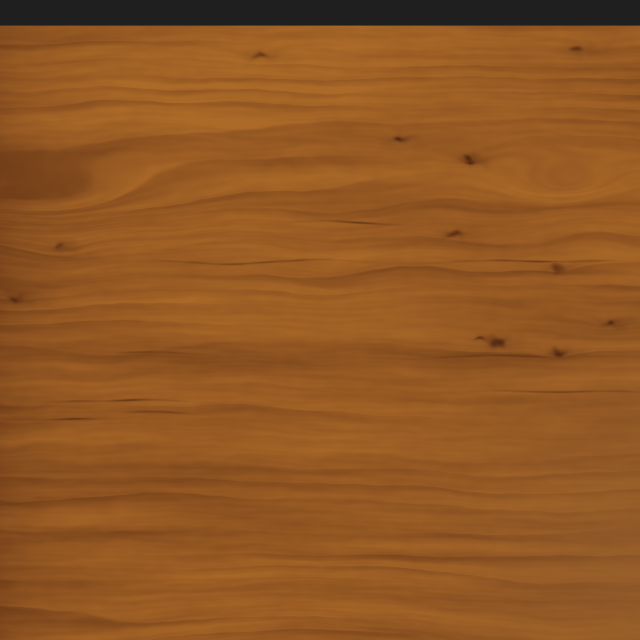
Write a WebGL 1 fragment shader that draws this texture.

```glsl
precision highp float;
// Varnished cherry wood below a dark strip along the top edge.
// Gradient noise is sampled along a warped grain height, so that growth
// rings, fibres, knots and eye-shaped figures all follow the same flow.
uniform vec2 u_resolution;

const vec3 STRIP_COLOR = vec3(0.12);
const vec3 DARK_WOOD = vec3(0.475, 0.265, 0.105);
const vec3 MID_WOOD = vec3(0.597, 0.355, 0.138);
const vec3 LIGHT_WOOD = vec3(0.67, 0.415, 0.155);
const vec3 KNOT_COLOR = vec3(0.29, 0.13, 0.06);
const vec3 HAZE_COLOR = vec3(0.55, 0.35, 0.18);
const float STRIP_EDGE = 0.96;

float hash(float n) {
  return fract(sin(n * 91.345) * 4375.85);
}

vec2 gradientAt(vec2 cell) {
  float n = fract(sin(dot(cell, vec2(127.1, 311.7))) * 43758.5);
  float angle = 6.28318 * n;
  return vec2(cos(angle), sin(angle));
}

// Gradient noise, roughly -1 to 1
float noise(vec2 p) {
  vec2 i = floor(p), f = fract(p);
  vec2 u = f * f * f * (f * (f * 6.0 - 15.0) + 10.0);
  vec2 e = vec2(1.0, 0.0);
  float low = mix(dot(gradientAt(i), f), dot(gradientAt(i + e), f - e), u.x);
  float high = mix(dot(gradientAt(i + e.yx), f - e.yx),
                   dot(gradientAt(i + e.xx), f - e.xx), u.x);
  return 1.4 * mix(low, high, u.y);
}

// Soft elliptical bump
float bump(vec2 p, vec2 center, vec2 radius) {
  vec2 d = (p - center) / radius;
  return exp(-dot(d, d));
}

vec2 knotCenter(float id) {
  return vec2(hash(id + 3.1), mix(0.42, 0.95, hash(id + 17.7)));
}

// Height across the grain after bending by figures, knots and wobble
float grainHeight(vec2 p) {
  float figured = bump(vec2(0.0, p.y), vec2(0.0, 0.64), vec2(1.0, 0.14));
  float h = p.y + 0.014 * noise(p * vec2(1.8, 3.0) + 5.0);
  h += 0.034 * figured * noise(p * vec2(4.2, 5.0) + 11.0);
  h += 0.004 * noise(p * vec2(9.0, 14.0)) + 0.0014 * noise(p * vec2(28.0, 40.0));
  h += 0.058 * bump(p, vec2(0.885, 0.71), vec2(0.085, 0.035));
  h += 0.070 * bump(p, vec2(-0.02, 0.69), vec2(0.24, 0.052));
  h -= 0.040 * bump(p, vec2(0.5, -0.03), vec2(0.24, 0.12));
  for (int i = 0; i < 13; i++) {
    h += 0.006 * bump(p, knotCenter(float(i)), vec2(0.035, 0.014));
  }
  return h;
}

// Late-wood lines: a slow darkening that ends in a crisp edge
float growthRings(float x, float h) {
  float phase = h * 27.0 + 1.5 * noise(vec2(x * 0.5, h * 8.0))
              + 0.4 * noise(vec2(x * 3.0, h * 20.0));
  float s = fract(phase);
  float line = smoothstep(0.35, 0.92, s) * (1.0 - smoothstep(0.92, 1.0, s));
  return line * smoothstep(-0.35, 0.45, noise(vec2(x * 1.6, h * 11.0) + 31.0));
}

// Small dark knots with a smeared halo
float knots(vec2 p) {
  float amount = 0.0;
  vec2 q = p + 0.006 * vec2(noise(p * 55.0), noise(p * 55.0 + 9.0));
  for (int i = 0; i < 13; i++) {
    float id = float(i);
    vec2 c = knotCenter(id);
    float size = mix(0.6, 1.2, hash(id + 41.0));
    float core = bump(q, c, size * vec2(0.009, 0.0045));
    float halo = bump(q, c + vec2(0.008, 0.0), size * vec2(0.030, 0.009));
    amount += mix(0.4, 0.8, hash(id + 8.0)) * core + 0.22 * halo;
  }
  return min(amount, 0.85);
}

// Thin broken dark seams that run with the grain
float seams(vec2 p) {
  float amount = 0.0;
  float y = p.y + 0.006 * noise(vec2(p.x * 7.0, 2.0));
  for (int i = 0; i < 9; i++) {
    float id = float(i);
    vec2 c = vec2(hash(id + 60.0), mix(0.15, 0.7, hash(id + 75.0)));
    float halfLength = mix(0.04, 0.13, hash(id + 83.0));
    amount += bump(vec2(p.x, y), c, vec2(halfLength, 0.0018));
  }
  return min(amount, 1.0) * (0.4 + 0.35 * noise(p * vec2(22.0, 5.0)));
}

vec3 woodColor(vec2 p) {
  float h = grainHeight(p);
  float tone = 0.64 + 0.16 * noise(p * vec2(2.0, 4.0) + 20.0);
  tone += 0.26 * noise(vec2(p.x * 1.4, h * 24.0));
  tone += 0.17 * noise(vec2(p.x * 4.0, h * 62.0));
  tone += 0.13 * noise(vec2(p.x * 12.0, h * 150.0));
  tone += 0.05 * noise(p * vec2(45.0, 70.0));
  tone -= 0.34 * growthRings(p.x, h);
  tone += 0.12 * smoothstep(0.6, 0.95, p.y) - 0.45 * exp(-p.x * 13.0);
  vec3 color = mix(DARK_WOOD, MID_WOOD, clamp(tone / 0.6, -0.2, 1.0));
  color = mix(color, LIGHT_WOOD, clamp((tone - 0.6) / 0.4, 0.0, 1.0));
  color = mix(color, HAZE_COLOR, 0.5 * bump(p, vec2(1.05, 0.12), vec2(0.3, 0.28)));
  return mix(color, KNOT_COLOR, max(knots(p), seams(p)));
}

void main() {
  vec2 p = gl_FragCoord.xy / u_resolution;
  float pixel = 1.0 / u_resolution.y;
  float strip = smoothstep(STRIP_EDGE - pixel, STRIP_EDGE + pixel, p.y);
  gl_FragColor = vec4(mix(woodColor(p), STRIP_COLOR, strip), 1.0);
}
```
